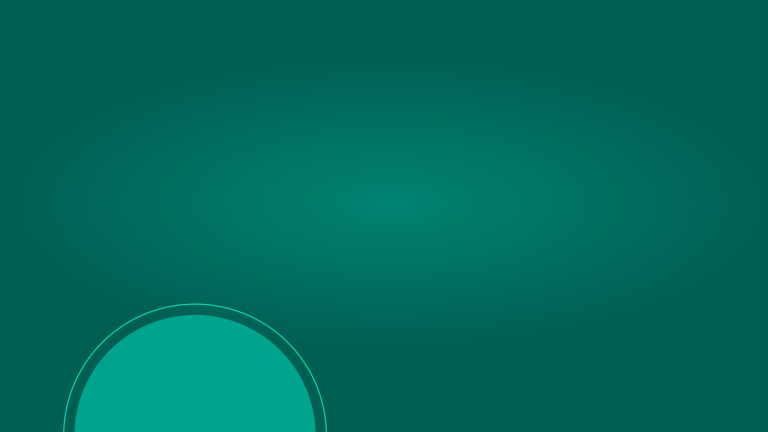
Reproduce this background procedurally as a WebGL 1 fragment shader.

```glsl
precision highp float;
// Dark teal backdrop with a wide elliptical glow and a ringed disc rising from the lower edge.

uniform vec2 u_resolution;

const vec3 DEEP_TEAL = vec3(0.0, 0.373, 0.325);
const vec3 GLOW_TEAL = vec3(0.0, 0.514, 0.447);
const vec3 DISC_TEAL = vec3(0.0, 0.640, 0.553);
const vec3 RING_MINT = vec3(0.04, 0.820, 0.680);

// Linear falloff: 1 at the centre, 0 on the ellipse
float ellipseGlow(vec2 p, vec2 center, vec2 radii) {
  return clamp(1.0 - length((p - center) / radii), 0.0, 1.0);
}

float circleDistance(vec2 p, vec2 center, float radius) {
  return length(p - center) - radius;
}

// Antialiased coverage of a signed distance
float coverage(float dist, float pixel) {
  return clamp(0.5 - dist / pixel, 0.0, 1.0);
}

void main() {
  // Canvas height is one unit
  float pixel = 1.0 / u_resolution.y;
  vec2 p = gl_FragCoord.xy * pixel;

  // Background glow
  float glow = ellipseGlow(p, vec2(0.903, 0.532), vec2(0.885, 0.338));
  vec3 color = mix(DEEP_TEAL, GLOW_TEAL, glow);

  // Disc and its thin outer ring
  vec2 discCenter = vec2(0.4515, -0.008);
  float disc = circleDistance(p, discCenter, 0.279);
  float ring = abs(circleDistance(p, discCenter, 0.304)) - 0.0014;
  color = mix(color, DISC_TEAL, coverage(disc, pixel));
  color = mix(color, RING_MINT, coverage(ring, pixel));

  gl_FragColor = vec4(color, 1.0);
}
```
